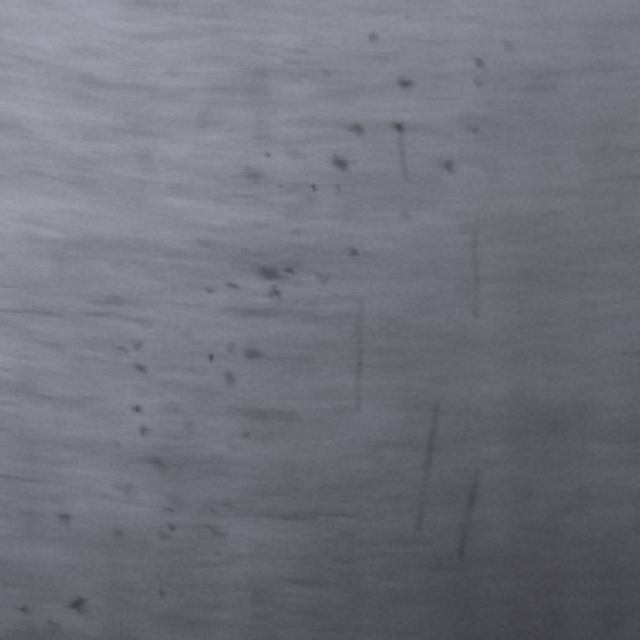
Give the GLSL for this texture, as a WebGL 2 fragment shader.

```glsl
#version 300 es
precision highp float;
// Brushed grey metal with soft lighting, fine streaks, dark pits and faint scratches.
uniform vec2 u_resolution;
out vec4 fragColor;

float hash(vec2 p) {
    vec3 q = fract(p.xyx * vec3(0.1031, 0.1030, 0.0973));
    q += dot(q, q.yzx + 33.33);
    return fract((q.x + q.y) * q.z);
}

// Smooth value noise in -1..1
float noise(vec2 p) {
    vec2 i = floor(p), f = fract(p);
    f = f * f * (3.0 - 2.0 * f);
    float low = mix(hash(i), hash(i + vec2(1, 0)), f.x);
    float high = mix(hash(i + vec2(0, 1)), hash(i + vec2(1, 1)), f.x);
    return mix(low, high, f.y) * 2.0 - 1.0;
}

float fbm(vec2 p) {
    float sum = 0.0, gain = 0.5;
    for (int i = 0; i < 4; i++) {
        sum += gain * noise(p);
        p = p * 2.03 + 17.3;
        gain *= 0.55;
    }
    return sum;
}

float segmentDistance(vec2 p, vec2 a, vec2 b) {
    vec2 d = b - a;
    return length(p - a - d * clamp(dot(p - a, d) / dot(d, d), 0.0, 1.0));
}

// Soft ragged pits gathered along a rising diagonal
float pits(vec2 p) {
    vec2 ragged = p + 0.004 * vec2(noise(p * 95.0), noise(p * 95.0 + 41.0));
    float dark = 0.0;
    for (int i = 0; i < 64; i++) {
        float k = float(i) + 1.0;
        float along = fract(k * 0.618);
        vec2 spread = vec2(hash(vec2(k, 7.0)), hash(vec2(k, 11.0))) - 0.5;
        vec2 center = mix(vec2(0.15, 0.03), vec2(0.65, 0.98), along) + spread * vec2(0.32, 0.16);
        float size = mix(0.005, 0.012, pow(hash(vec2(k, 19.0)), 2.0));
        vec2 d = ragged - center;
        d.y += d.x * 0.3;
        d.x /= mix(1.0, 1.9, hash(vec2(k, 23.0)));
        float depth = mix(0.03, 0.17, pow(hash(vec2(k, 29.0)), 1.5));
        dark = max(dark, depth * exp(-pow(length(d) / size, 2.2)));
    }
    return dark;
}

// Faint, nearly upright scratches
float scratches(vec2 p) {
    float dark = 0.0;
    for (int i = 0; i < 5; i++) {
        float k = float(i) + 1.0;
        vec2 top = vec2(0.56 + 0.24 * fract(k * 0.755), 0.2 + 0.7 * fract(k * 0.618));
        float len = mix(0.06, 0.2, hash(vec2(k, 5.0)));
        vec2 foot = top - len * vec2(mix(-0.2, 0.25, fract(k * 0.382)), 1.0);
        float d = segmentDistance(p + 0.003 * noise(p * 25.0), top, foot);
        float wear = 0.6 + 0.4 * noise(p * vec2(20.0, 28.0) + k);
        dark = max(dark, 0.06 * wear * exp(-pow(d / 0.006, 2.0)));
    }
    return dark;
}

void main() {
    vec2 p = gl_FragCoord.xy / u_resolution;

    // Light falls from the upper left to the lower right
    float left = mix(0.385, 0.6, p.y) + 0.15 * p.y * (1.0 - p.y);
    float right = mix(0.27, 0.49, p.y);
    float tone = mix(left, right, smoothstep(-0.1, 1.1, p.x));
    tone += 0.026 * fbm(p * vec2(3.0, 4.0));

    // Streaks sink to the right, then level out and rise
    vec2 s = vec2(p.x, p.y + 0.15 * p.x - 0.125 * p.x * p.x);
    s.y += 0.008 * noise(p * vec2(5.0, 7.0)) + 0.002 * noise(p * vec2(22.0, 30.0));
    float strength = mix(1.0, 0.45, smoothstep(0.3, 0.85, p.x)) * mix(0.65, 1.0, smoothstep(0.0, 0.5, p.y));
    tone += strength * 0.056 * fbm(s * vec2(5.0, 25.0));
    tone += strength * 0.042 * fbm(s * vec2(15.0, 85.0) + 9.0);

    // Sparse thin dark dashes
    float dash = smoothstep(0.4, 0.95, noise(s * vec2(13.0, 100.0) + 5.0));
    tone -= 0.05 * strength * dash * smoothstep(-0.1, 0.6, noise(s * vec2(4.0, 13.0) + 31.0));

    // Faint upright bands and blotches
    tone += 0.011 * noise(vec2(p.x * 22.0 + 0.3 * p.y, p.y * 2.5 + 70.0));
    tone -= 0.03 * smoothstep(0.35, 0.9, noise(s * vec2(22.0, 38.0) + 13.0)) * strength;

    tone -= pits(p) + scratches(p);

    // Fine grain
    tone += 0.01 * noise(p * 190.0) + 0.008 * noise(p * 380.0 + 3.0);

    // Cool tint with slight drifts of hue
    vec3 color = tone * vec3(0.985, 1.0, 1.075) + vec3(0.003, 0.0, 0.003);
    color += 0.003 * noise(p * vec2(5.0, 9.0) + 50.0) * vec3(1.0, -0.3, -0.5);
    fragColor = vec4(clamp(color, 0.0, 1.0), 1.0);
}
```
